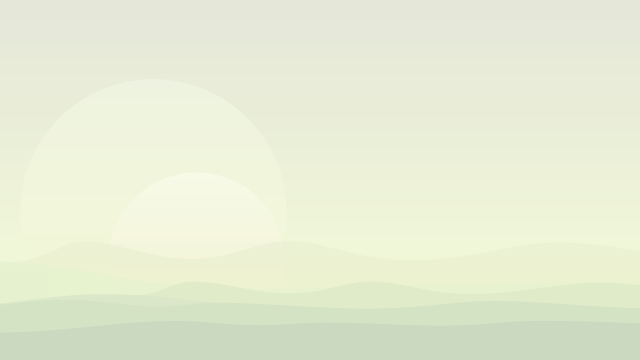
Reproduce this background procedurally as a Shadertoy shader.

```glsl
// Pale green dawn: two overlapping sun discs behind layered misty hills.

// Soft hump with its own width on each side of the crest.
float bump(float x, float crest, float leftWidth, float rightWidth) {
    float d = (x - crest) / (x < crest ? leftWidth : rightWidth);
    return exp(-d * d);
}

// Coverage of a shape from its signed distance (negative inside).
float cover(float dist, float pixel) {
    return 1.0 - smoothstep(-0.7 * pixel, 0.7 * pixel, dist);
}

vec3 skyColor(float y) {
    vec3 zenith = vec3(0.898, 0.910, 0.851);
    vec3 middle = vec3(0.913, 0.929, 0.847);
    vec3 horizon = vec3(0.941, 0.965, 0.847);
    vec3 upper = mix(middle, zenith, smoothstep(0.68, 1.0, y));
    return mix(horizon, upper, clamp((y - 0.32) / 0.38, 0.0, 1.0));
}

// Disc filled by a vertical gradient, dissolving between two heights.
vec3 addDisc(vec3 base, vec2 p, vec2 centre, float radius, vec3 low, vec3 high,
             vec2 fade, float pixel) {
    float t = clamp((p.y - centre.y) / radius, 0.0, 1.0);
    float alpha = cover(length(p - centre) - radius, pixel);
    return mix(base, mix(low, high, t), alpha * smoothstep(fade.x, fade.y, p.y));
}

vec3 addHill(vec3 base, float y, float ridge, vec3 tint, float opacity, float pixel) {
    return mix(base, tint, opacity * cover(y - ridge, pixel));
}

// Ridge lines, from the farthest to the nearest.
float farRidge(float x) {
    return 0.270 + 0.059 * bump(x, 0.231, 0.11, 0.20)
                 + 0.060 * bump(x, 0.800, 0.17, 0.20)
                 + 0.056 * bump(x, 1.550, 0.25, 0.31);
}

float slopeRidge(float x) {
    return 0.198 + 0.075 * bump(x, 0.0, 0.35, 0.36)
                 + 0.020 * smoothstep(0.7, 1.6, x);
}

float middleRidge(float x) {
    return 0.178 - 0.030 * bump(x, 0.0, 0.20, 0.20)
                 + 0.040 * bump(x, 0.532, 0.09, 0.18)
                 + 0.040 * bump(x, 1.030, 0.14, 0.165)
                 + 0.037 * bump(x, 1.667, 0.23, 0.24);
}

float meadowRidge(float x) {
    return 0.132 + 0.051 * bump(x, 0.29, 0.34, 0.38)
                 + 0.010 * smoothstep(0.9, 1.7, x);
}

float nearRidge(float x) {
    return 0.140 + 0.027 * bump(x, 0.185, 0.22, 0.20)
                 + 0.019 * bump(x, 0.600, 0.12, 0.28)
                 + 0.024 * bump(x, 1.366, 0.20, 0.30);
}

float frontRidge(float x) {
    return 0.090 - 0.014 * bump(x, 0.0, 0.25, 0.25)
                 + 0.019 * bump(x, 0.486, 0.25, 0.18)
                 + 0.014 * bump(x, 0.900, 0.15, 0.28)
                 + 0.019 * bump(x, 1.500, 0.18, 0.40);
}

void mainImage(out vec4 fragColor, in vec2 fragCoord) {
    float pixel = 1.0 / iResolution.y;
    vec2 p = fragCoord * pixel;
    vec3 color = skyColor(p.y);

    // Sun discs
    color = addDisc(color, p, vec2(0.426, 0.410), 0.370, vec3(0.949, 0.964, 0.853),
                    vec3(0.933, 0.953, 0.882), vec2(0.20, 0.36), pixel);
    color = addDisc(color, p, vec2(0.546, 0.278), 0.243, vec3(0.957, 0.962, 0.855),
                    vec3(0.965, 0.980, 0.905), vec2(0.12, 0.24), pixel);

    // Distant translucent hills
    vec3 farTint = mix(vec3(0.918, 0.940, 0.795), vec3(0.910, 0.930, 0.815),
                       smoothstep(0.21, 0.32, p.y));
    color = addHill(color, p.y, farRidge(p.x), farTint, 0.6, pixel);
    float slopeOpacity = mix(0.75, 0.45, smoothstep(0.1, 0.6, p.x));
    color = addHill(color, p.y, slopeRidge(p.x), vec3(0.896, 0.950, 0.812), slopeOpacity, pixel);

    // Closer hills
    color = addHill(color, p.y, middleRidge(p.x), vec3(0.874, 0.917, 0.785), 0.85, pixel);
    color = addHill(color, p.y, meadowRidge(p.x), vec3(0.850, 0.902, 0.782), 0.85, pixel);
    color = addHill(color, p.y, nearRidge(p.x), vec3(0.832, 0.887, 0.770), 0.90, pixel);
    color = addHill(color, p.y, frontRidge(p.x), vec3(0.800, 0.850, 0.755), 0.97, pixel);

    fragColor = vec4(color, 1.0);
}
```
